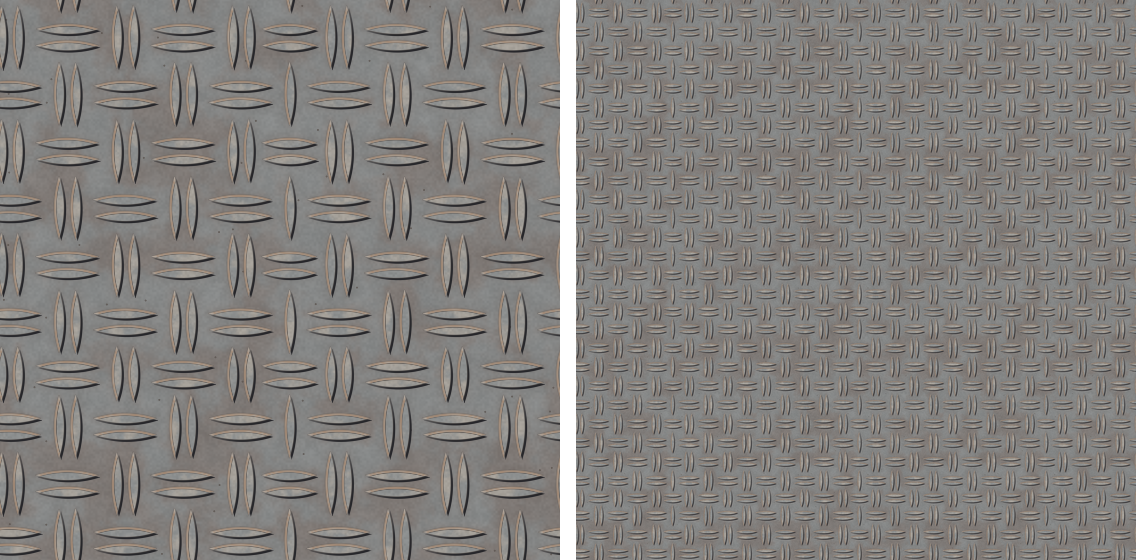
Left: one tile. Right: repeated 3 by 3.
Reproduce this texture procedurally as a WebGL 2 fragment shader.

```glsl
#version 300 es
precision highp float;
uniform vec2 u_resolution;
out vec4 fragColor;

#define CELLS 10.0
#define PITCH vec2(0.1031, 0.1016)
#define ORIGIN vec2(-0.0346, 0.0156)
#define NARROW vec2(5.0, 6.0)
#define BAR_LENGTH 0.0553
#define BAR_WIDTH 0.0088
#define PAIR_OFFSET 0.0147
#define SHADOW_SHIFT vec2(0.0034, 0.0040)
#define RIM 0.0042
#define GRIME_REACH 0.011

const vec3 STEEL = vec3(0.53, 0.54, 0.54);
const vec3 BROWN = vec3(0.49, 0.465, 0.45);
const vec3 WORN = vec3(0.65, 0.63, 0.60);
const vec3 TAN = vec3(0.61, 0.51, 0.43);
const vec3 UMBER = vec3(0.34, 0.31, 0.29);
const vec3 SHADOW = vec3(0.15, 0.15, 0.165);

float hash(vec2 p) {
  vec3 q = fract(vec3(p.xyx) * 0.1031);
  q += dot(q, q.yzx + 33.33);
  return fract((q.x + q.y) * q.z);
}

// Value noise that wraps after the given whole number of lattice steps
float noise(vec2 uv, float period) {
  vec2 p = uv * period, i = floor(p), f = fract(p);
  f = f * f * (3.0 - 2.0 * f);
  vec2 a = mod(i, period), b = mod(i + 1.0, period);
  return mix(mix(hash(a), hash(vec2(b.x, a.y)), f.x),
             mix(hash(vec2(a.x, b.y)), hash(b), f.x), f.y);
}

float fbm(vec2 uv, float period) {
  float sum = 0.0, amp = 0.5;
  for (int i = 0; i < 5; i++) {
    sum += amp * noise(uv, period);
    period *= 2.0;
    amp *= 0.5;
  }
  return sum;
}

// Pointed lens: x runs along the bar, y across it
float lens(vec2 p, float len) {
  float radius = (len * len + BAR_WIDTH * BAR_WIDTH) / (2.0 * BAR_WIDTH);
  float inset = radius - BAR_WIDTH;
  p = abs(p);
  if ((p.x - len) * inset > p.y * len) return length(p - vec2(len, 0.0));
  return length(p + vec2(0.0, inset)) - radius;
}

// Depth below the lit arc of the lens
float litDepth(vec2 p, float len) {
  float radius = (len * len + BAR_WIDTH * BAR_WIDTH) / (2.0 * BAR_WIDTH);
  return radius - length(p - vec2(0.0, radius - BAR_WIDTH));
}

// Grid cells: one column and one row are narrower than the rest
vec2 cellIndex(vec2 t) {
  vec2 past = t - 1.0 + (CELLS - 1.0 - NARROW) * PITCH;
  return mix(floor(min(t / PITCH, NARROW)), NARROW + 1.0 + floor(past / PITCH), step(0.0, past));
}

vec2 cellCentre(vec2 k) {
  vec2 lost = CELLS * PITCH - 1.0;
  return (k + 0.5) * PITCH - 0.5 * lost * (step(NARROW, k) + step(NARROW + 1.0, k));
}

void main() {
  vec2 uv = gl_FragCoord.xy / u_resolution;
  float aa = 0.8 / min(u_resolution.x, u_resolution.y);
  vec2 t = fract(vec2(uv.x, 1.0 - uv.y) - ORIGIN);
  vec2 home = cellIndex(t);

  // Nearest bar among the neighbouring cells
  float d = 1.0, len = BAR_LENGTH, seed = 0.0;
  vec2 q = vec2(1.0);
  for (int n = 0; n < 9; n++) {
    vec2 k = mod(home + vec2(n % 3, n / 3) - 1.0, CELLS);
    vec2 delta = t - cellCentre(k);
    delta -= round(delta);
    bool upright = mod(k.x + k.y, 2.0) < 0.5;
    vec2 local = upright ? delta.yx : delta;
    bool shorter = upright ? k.y == NARROW.y : k.x == NARROW.x;
    float cellLen = BAR_LENGTH * (shorter ? 0.87 : 1.0);
    float spread = upright && k.x == NARROW.x ? 0.0 : PAIR_OFFSET;
    for (float side = -1.0; side < 2.0; side += 2.0) {
      float id = hash(k * 7.0 + side + 3.0);
      vec2 p = local - vec2((id - 0.5) * 0.002, side * spread);
      float dist = lens(p, cellLen);
      if (dist < d) { d = dist; q = p; len = cellLen; seed = id; }
    }
  }

  // Plate with blotches, grain and grime around the bars
  float blotch = fbm(uv, 11.0), mottle = fbm(uv + 0.37, 40.0);
  float grain = noise(uv, 256.0) - 0.5;
  float grime = exp(-max(d, 0.0) / GRIME_REACH) * (0.35 + 0.9 * mottle);
  float stain = smoothstep(0.46, 0.72, blotch + 0.3 * (mottle - 0.5));
  vec3 col = mix(STEEL, BROWN, clamp(0.75 * stain + 0.65 * grime, 0.0, 1.0));
  col += 0.07 * (mottle - 0.48) + 0.035 * grain;

  // Sparse rust specks
  vec2 speck = uv * 40.0, spot = floor(speck);
  vec2 place = 0.25 + 0.5 * vec2(hash(spot + 91.0), hash(spot + 57.0));
  float dot0 = 1.0 - smoothstep(0.03, 0.11, length(fract(speck) - place));
  col = mix(col, UMBER, 0.7 * dot0 * step(0.94, hash(spot + 13.0)));

  // Cast shadow, deepest past the middle of the bar
  float shade = 1.0 - smoothstep(-0.0012, 0.0012, lens(q - SHADOW_SHIFT, len));
  col = mix(col, SHADOW, shade * mix(0.45, 1.0, smoothstep(-len, 0.0, q.x)));
  col = mix(col, UMBER, 0.35 * (1.0 - smoothstep(0.0, 0.0025, d)));

  // Bar face, lit rim with its inner crease, and polished tip
  float depth = litDepth(q, len);
  vec3 bar = mix(STEEL + 0.015, WORN, smoothstep(0.4, 0.8, mottle + 0.15 * seed));
  bar += 0.05 * grain;
  float crease = 1.0 - smoothstep(0.0, 0.0015, abs(depth - RIM));
  bar = mix(bar, UMBER, crease * (0.4 + 0.3 * seed));
  vec3 rim = mix(TAN, WORN + 0.06, 0.8 * (1.0 - smoothstep(0.0, 0.0015, abs(depth - 0.0022))) * mottle);
  bar = mix(bar, rim, 1.0 - smoothstep(RIM - 0.0012, RIM, depth));
  bar = mix(bar, WORN + 0.12, 0.8 * (1.0 - smoothstep(-len, -0.8 * len, q.x)));
  bar = mix(bar, WORN, 0.4 * smoothstep(-0.0015, 0.0, d));
  col = mix(col, bar, 1.0 - smoothstep(-aa, aa, d));

  fragColor = vec4(clamp(col, 0.0, 1.0), 1.0);
}
```
